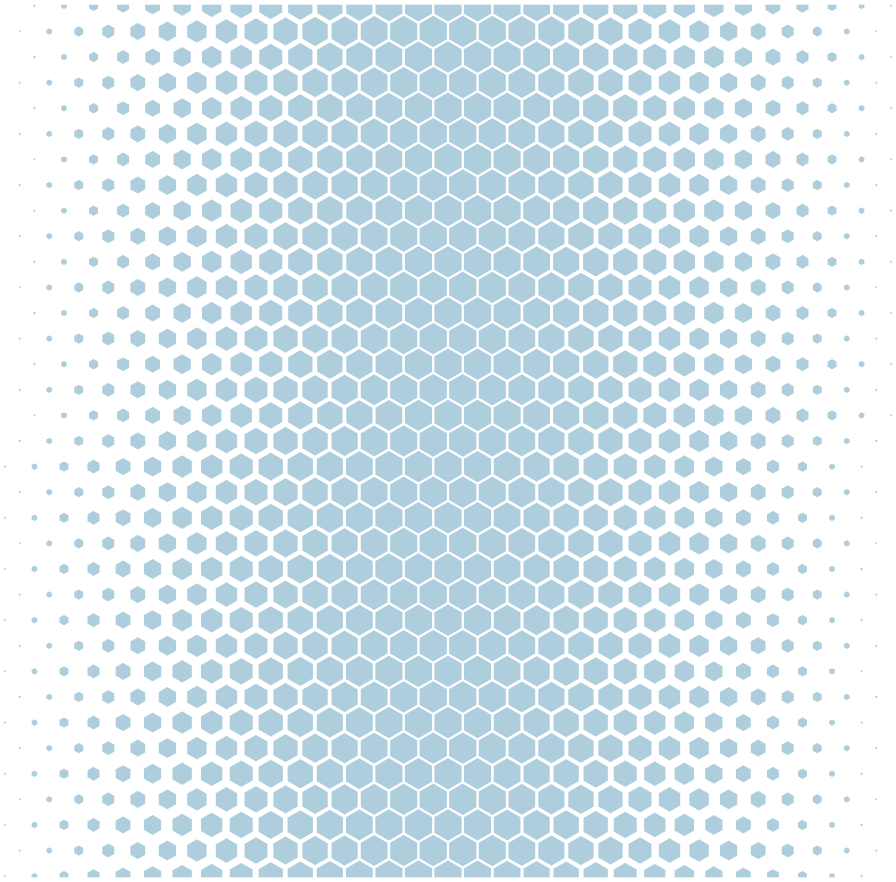
This pattern is drawn by a WebGL 1 fragment shader. Its source:

```glsl
precision highp float;
uniform vec2 u_resolution;

// Signed distance to a pointy-top hexagon
float hexagon(vec2 p, float apothem) {
  p = abs(p);
  return max(p.x, dot(p, vec2(0.5, 0.8660254))) - apothem;
}

// Distance to the nearest hexagon of one row
float hexRow(vec2 p, float row, float pitch) {
  float odd = mod(row, 2.0);
  float shift = 0.5 - 0.5 * odd;
  float column = floor(p.x - shift + 0.5) + shift;

  // Odd rows lean right in the upper half and left in the lower half
  float axis = odd * (row > 0.0 ? 0.5 : -0.5);
  float reach = abs(column - axis) / 14.5;
  float apothem = 0.462 - 0.4305 * pow(reach, 2.2);
  return hexagon(p - vec2(column, row * pitch), apothem);
}

void main() {
  // One unit is the spacing between columns
  float pixel = 29.858 / u_resolution.y;
  vec2 p = (gl_FragCoord.xy - 0.5 * u_resolution) * pixel;

  // Rows just below and above this point
  float pitch = 0.8665;
  float row = floor(p.y / pitch);
  float dist = min(hexRow(p, row, pitch), hexRow(p, row + 1.0, pitch));

  // Trim the partial rows along the top and bottom
  dist = max(dist, abs(p.y) - 14.77);

  vec3 paper = vec3(1.0);
  vec3 paleBlue = vec3(0.686, 0.808, 0.867);
  float coverage = clamp(0.5 - dist / pixel, 0.0, 1.0);
  gl_FragColor = vec4(mix(paper, paleBlue, coverage), 1.0);
}
```
